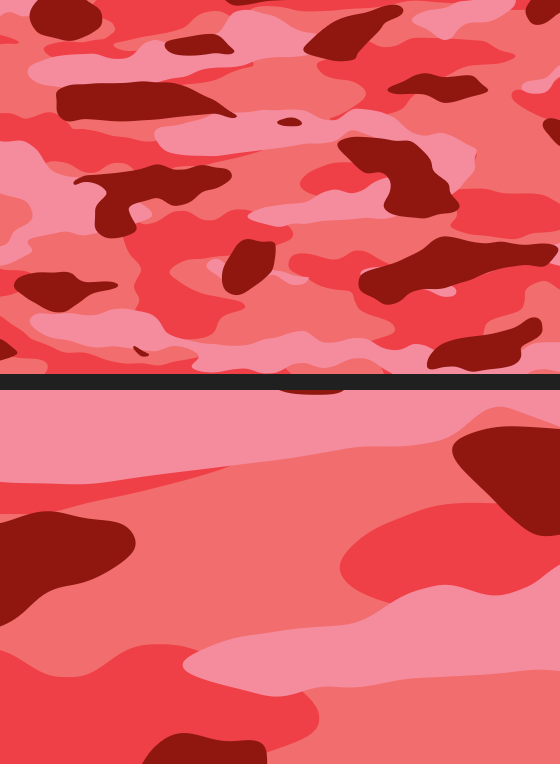
Top: the whole. Bottom: its middle third, enlarged.
This pattern is drawn by a WebGL 2 fragment shader. Its source:

```glsl
#version 300 es
precision highp float;
// Pink and red camouflage: three layers of wavy, flat-coloured patches on salmon.

uniform vec2 u_resolution;
out vec4 fragColor;

const float TAU = 6.2831853;
const int WAVES = 22;

const vec3 SALMON = vec3(0.95, 0.43, 0.43);
const vec3 RED    = vec3(0.94, 0.25, 0.28);
const vec3 PINK   = vec3(0.96, 0.55, 0.62);
const vec3 MAROON = vec3(0.56, 0.09, 0.06);

// Integer hash: three random values in 0..1 for a cell and a seed.
vec3 hash3(ivec2 cell, int seed) {
    uvec3 v = uvec3(ivec3(cell, seed)) * 1664525u + 1013904223u;
    for (int i = 0; i < 2; i++) {
        v.x += v.y * v.z;
        v.y += v.z * v.x;
        v.z += v.x * v.y;
        v ^= v >> 16u;
    }
    return vec3(v >> 8u) / 16777216.0;
}

// Smooth value noise in -1..1.
float valueNoise(vec2 p, int seed) {
    ivec2 c = ivec2(floor(p));
    vec2 f = fract(p);
    f = f * f * f * (f * (f * 6.0 - 15.0) + 10.0);
    float low  = mix(hash3(c, seed).x, hash3(c + ivec2(1, 0), seed).x, f.x);
    float high = mix(hash3(c + ivec2(0, 1), seed).x, hash3(c + ivec2(1, 1), seed).x, f.x);
    return 2.0 * mix(low, high, f.y) - 1.0;
}

// Sideways shear makes fingers; vertical shifts make wavy outlines.
vec2 warp(vec2 p, float strength, int seed) {
    float finger = 0.085 * valueNoise(p / vec2(0.17, 0.062), seed);
    float ripple = 0.024 * valueNoise(p / vec2(0.080, 0.13), seed + 1);
    return p + strength * vec2(finger, ripple);
}

// Sum of random plane waves: a normally distributed field with unit deviation.
float waveField(vec2 p, vec2 frequency, int seed) {
    float sum = 0.0;
    for (int i = 0; i < WAVES; i++) {
        vec3 r = hash3(ivec2(i, 7), seed);
        float angle = 0.5 * TAU * (float(i) + r.x) / float(WAVES);
        vec2 k = frequency * vec2(cos(angle), sin(angle)) * mix(0.65, 1.35, r.y);
        sum += cos(TAU * (dot(k, p) + r.z));
    }
    return sum * inversesqrt(0.5 * float(WAVES));
}

// Antialiased coverage of the patches where the field exceeds the level.
float patches(vec2 p, vec2 frequency, float level, float strength, int seed) {
    float height = waveField(warp(p, strength, seed), frequency, seed + 2) - level;
    float slope = length(vec2(dFdx(height), dFdy(height)));
    return clamp(0.5 + height / max(slope, 1e-5), 0.0, 1.0);
}

void main() {
    vec2 p = gl_FragCoord.xy / u_resolution.y;

    // Paint from the widest patches up to the dark ones on top.
    vec3 color = SALMON;
    color = mix(color, RED,    patches(p, vec2(1.75, 5.2), 0.33, 1.0, 11));
    color = mix(color, PINK,   patches(p, vec2(1.55, 5.0), 0.68, 1.0, 37));
    color = mix(color, MAROON, patches(p, vec2(1.85, 5.0), 0.90, 0.9, 71));

    fragColor = vec4(color, 1.0);
}
```
